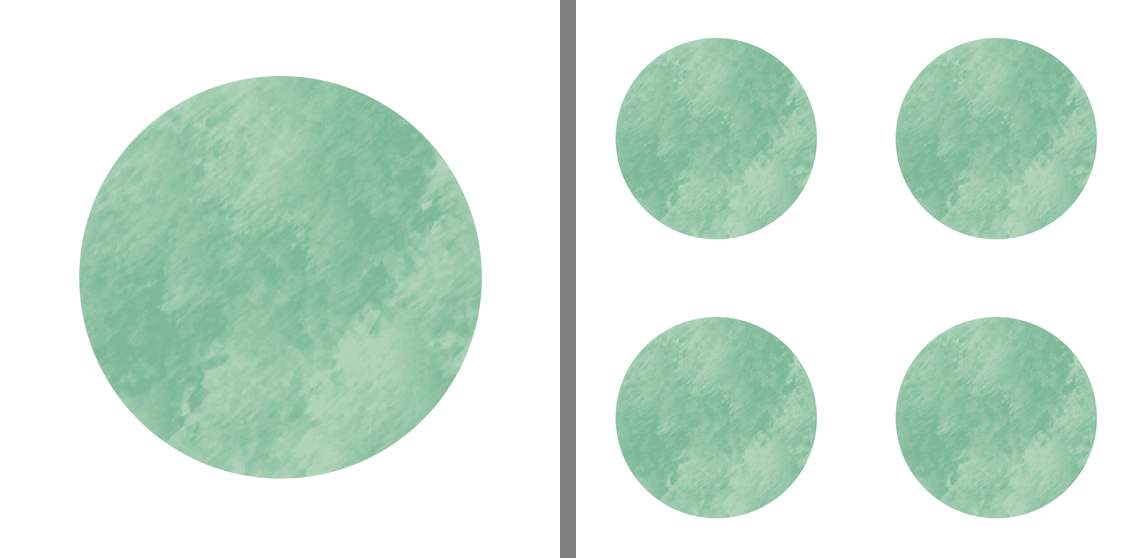
Left, the tile; right, the same tile 2 across and 2 down.
This texture is drawn by a Shadertoy shader. Its source:

```glsl
// A round patch of brushed sea-green paint on white paper.

const vec3  PAPER       = vec3(1.0);
const vec3  DARK_PAINT  = vec3(0.49, 0.725, 0.595);
const vec3  LIGHT_PAINT = vec3(0.69, 0.83, 0.73);
const vec2  DISC_CENTER = vec2(0.501, 0.503);
const float DISC_RADIUS = 0.3595;   // in canvas widths
const float BRUSH_ANGLE = 0.85;     // main stroke direction, radians
const float CLOUD_GAIN  = 0.95;     // broad light and dark areas
const float DAB_GAIN    = 0.30;     // palette-knife facets
const float STROKE_GAIN = 0.26;     // thin bristle marks
const float GRAIN_GAIN  = 0.16;     // finest speckle
const float STAMP_GAIN  = 0.13;     // upright dark dabs
const float LAP_GAIN    = 0.07;     // faint level edge between coats
const float LAP_HEIGHT  = 0.398;

vec3 hash3(vec2 p) {
    vec3 q = fract(p.xyx * vec3(0.1031, 0.1030, 0.0973));
    q += dot(q, q.yxz + 33.33);
    return fract((q.xxy + q.yzz) * q.zyx);
}

// Cellular noise: one tone per cell, crisper borders with higher sharpness.
float cells(vec2 p, float sharpness) {
    vec2 base = floor(p);
    float total = 0.0, weight = 0.0;
    for (int y = -1; y <= 1; y++)
    for (int x = -1; x <= 1; x++) {
        vec2 cell = base + vec2(x, y);
        vec3 rnd = hash3(cell + 200.0);
        vec2 d = cell + rnd.xy - p;
        float w = exp(-sharpness * dot(d, d)) + 1e-9;
        total += w * rnd.z;
        weight += w;
    }
    return total / weight;
}

// Cells stretched along a direction; frequency is (along, across).
float brush(vec2 p, float angle, vec2 frequency, float sharpness) {
    vec2 along = vec2(cos(angle), sin(angle));
    vec2 q = vec2(dot(p, along), dot(p, vec2(-along.y, along.x)));
    return cells(q * frequency + angle * 17.0, sharpness) - 0.5;
}

// Sparse upright rectangles with soft, ragged sides.
float stamps(vec2 p) {
    vec2 grid = p * vec2(15.0, 11.0);
    vec3 rnd = hash3(floor(grid) + 71.0);
    vec2 d = abs(fract(grid) - mix(vec2(0.3), vec2(0.7), rnd.xy));
    vec2 side = 1.0 - smoothstep(vec2(0.08, 0.12), vec2(0.15, 0.22), d);
    return side.x * side.y * step(0.62, rnd.z);
}

float paintTone(vec2 p) {
    // Medium and fine marks
    float dabs = brush(p, BRUSH_ANGLE, vec2(24.0, 52.0), 14.0)
               + 0.7 * brush(p, 1.45, vec2(30.0, 60.0), 18.0)
               + 0.5 * brush(p, -0.75, vec2(25.0, 75.0), 18.0);
    float strokes = brush(p, BRUSH_ANGLE - 0.2, vec2(42.0, 170.0), 12.0)
                  + 0.7 * brush(p, BRUSH_ANGLE + 0.25, vec2(70.0, 150.0), 12.0);
    float grain = brush(p, 0.5, vec2(190.0, 290.0), 9.0);

    // Broad areas, their borders frayed by the marks
    vec2 frayed = p + vec2(0.035, -0.025) * dabs + vec2(0.02, 0.03) * strokes;
    float cloud = brush(frayed, BRUSH_ANGLE, vec2(4.5, 7.0), 8.0)
                + 0.5 * brush(frayed, 1.2, vec2(9.0, 15.0), 9.0);

    float lap = 1.0 - smoothstep(-0.002, 0.003, frayed.y - LAP_HEIGHT - 0.4 * (frayed.y - p.y));
    lap *= exp(-9.0 * max(LAP_HEIGHT - p.y, 0.0));

    return 0.5 + CLOUD_GAIN * cloud + DAB_GAIN * dabs + STROKE_GAIN * strokes
         + GRAIN_GAIN * grain + LAP_GAIN * lap - STAMP_GAIN * stamps(p + 0.01 * strokes);
}

void mainImage(out vec4 fragColor, in vec2 fragCoord) {
    vec2 p = fragCoord / iResolution.x;
    vec2 center = DISC_CENTER * vec2(1.0, iResolution.y / iResolution.x);
    float pixel = 1.0 / iResolution.x;

    // The plain paper margin joins itself on all four sides
    float edge = length(p - center) - DISC_RADIUS;
    float disc = 1.0 - smoothstep(-0.75 * pixel, 0.75 * pixel, edge);

    vec3 paint = mix(DARK_PAINT, LIGHT_PAINT, clamp(paintTone(p), 0.0, 1.0));
    fragColor = vec4(mix(PAPER, paint, disc), 1.0);
}
```
